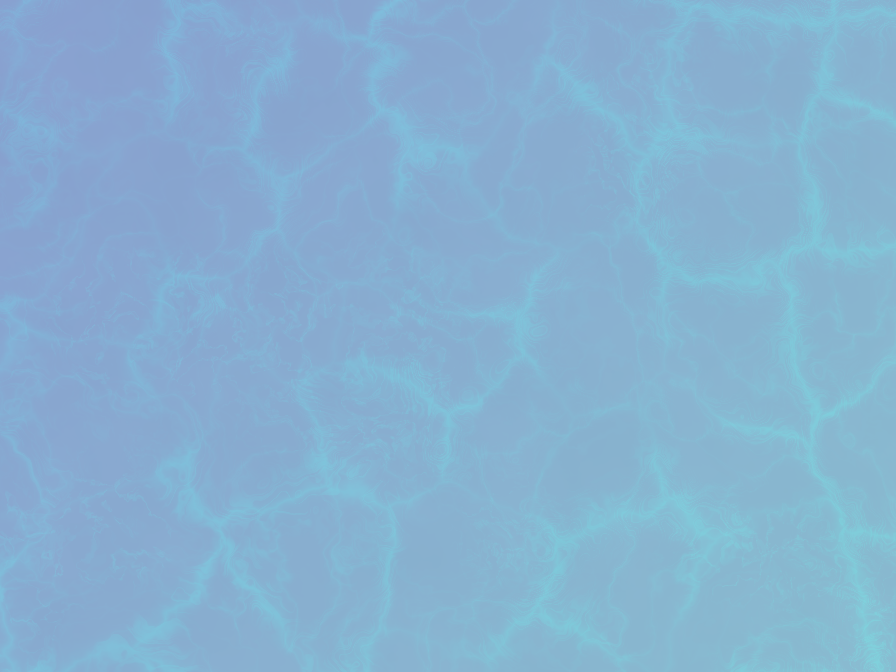
This texture is drawn by a WebGL 1 fragment shader. Its source:

```glsl
precision highp float;
// Sunlit pool water: a soft blue-to-aqua diagonal gradient under a net of pale
// caustics. The net is the borders of noise-warped Voronoi cells, with thin
// cores, fibrous halos, stray threads and a few patches of fine ripples.
uniform vec2 u_resolution;

#define CELLS 4.9          // caustic cells per canvas height
#define WARP 0.62          // bending of the net
#define CORE_WIDTH 0.024   // bright filament, in cells
#define HALO_WIDTH 0.105   // feathered glow, in cells
#define CORE_GAIN 0.78
#define HALO_GAIN 0.66
#define RIPPLE_GAIN 0.50
#define THREAD_GAIN 0.13
#define DEEP vec3(0.533, 0.622, 0.812)
#define SHALLOW vec3(0.535, 0.729, 0.812)
#define LIGHT vec3(-0.036, 0.090, 0.048)

float hash(vec2 p) {
  return fract(sin(dot(p, vec2(127.1, 311.7))) * 43758.5453);
}

vec2 hash2(vec2 p) {
  return vec2(hash(p), hash(p + 57.3));
}

float noise(vec2 p) {
  vec2 i = floor(p), f = fract(p);
  f = f * f * (3.0 - 2.0 * f);
  return mix(mix(hash(i), hash(i + vec2(1.0, 0.0)), f.x),
             mix(hash(i + vec2(0.0, 1.0)), hash(i + 1.0), f.x), f.y);
}

float fbm(vec2 p) {
  float sum = 0.0, amp = 0.5;
  for (int i = 0; i < 5; i++) {
    sum += amp * noise(p);
    p = mat2(1.6, 1.2, -1.2, 1.6) * p + 7.7;
    amp *= 0.5;
  }
  return sum;
}

// Thin crests where the noise crosses its middle value
float ridge(vec2 p, float width) {
  return 1.0 - smoothstep(0.0, width, abs(fbm(p) - 0.48));
}

// Distance to the nearest Voronoi border
float borderDistance(vec2 p) {
  vec2 cell = floor(p), f = fract(p);
  vec2 nearest = vec2(0.0), nearestCell = vec2(0.0);
  float best = 8.0;
  for (int y = -1; y <= 1; y++) {
    for (int x = -1; x <= 1; x++) {
      vec2 g = vec2(float(x), float(y));
      vec2 r = g + 0.1 + 0.8 * hash2(cell + g) - f;
      if (dot(r, r) < best) {
        best = dot(r, r);
        nearest = r;
        nearestCell = g;
      }
    }
  }
  float border = 8.0;
  for (int y = -2; y <= 2; y++) {
    for (int x = -2; x <= 2; x++) {
      vec2 g = nearestCell + vec2(float(x), float(y));
      vec2 r = g + 0.1 + 0.8 * hash2(cell + g) - f;
      vec2 gap = r - nearest;
      if (dot(gap, gap) > 0.0001)
        border = min(border, dot(0.5 * (nearest + r), normalize(gap)));
    }
  }
  return border;
}

// One net of light: filaments and fibrous halos of uneven strength
float caustics(vec2 p, float fibre) {
  float d = borderDistance(p);
  float strength = smoothstep(0.22, 0.70, noise(p * 1.6 + 31.0));
  float spread = mix(0.5, 1.6, noise(p * 2.1 + 9.0));
  float core = exp(-d / CORE_WIDTH) * (0.25 + 0.75 * strength);
  float halo = exp(-pow(d / (HALO_WIDTH * spread), 2.0)) * strength;
  return CORE_GAIN * core + HALO_GAIN * halo * mix(0.22, 1.0, fibre);
}

void main() {
  vec2 uv = gl_FragCoord.xy / u_resolution;
  vec2 p = CELLS * gl_FragCoord.xy / u_resolution.y;

  // Bend the net broadly, then fray it at a finer scale
  vec2 bend = vec2(fbm(p * 0.9 + 3.0), fbm(p * 0.9 + 41.0)) - 0.48;
  vec2 fray = vec2(fbm(p * 4.0 + 13.0), fbm(p * 4.0 + 67.0)) - 0.48;
  vec2 q = p + WARP * bend + 0.22 * fray;

  // Streaky fibres whose direction drifts with the bend
  float angle = 1.0 + 5.0 * bend.x;
  vec2 along = vec2(cos(angle), sin(angle));
  vec2 grain = vec2(dot(p, along) * 1.8, dot(p, vec2(-along.y, along.x)) * 5.0);
  float fibre = ridge(grain + 1.5 * fray, 0.10);

  float light = caustics(q + 20.0, fibre);
  light += 0.34 * caustics(q * 1.5 + 3.0 * bend + 77.0, fibre);

  // Stray threads, and fine ripples more frequent toward the bottom
  light += THREAD_GAIN * ridge(q * 2.2 + 50.0, 0.035) * noise(p * 1.2 + 23.0);
  float patchMask = smoothstep(0.60, 0.82, noise(p * 1.1 + 15.0) + 0.12 * (0.5 - uv.y));
  float ripples = ridge(p * 6.5 + 3.0 * fray, 0.07);
  light += RIPPLE_GAIN * patchMask * ripples * (0.35 + 0.65 * fibre);
  light = 1.15 * (1.0 - exp(-1.2 * light));

  // Diagonal water tint with faint cloudy variation
  float depth = 0.60 * uv.x + 0.40 * (1.0 - uv.y);
  vec3 water = mix(DEEP, SHALLOW, smoothstep(-0.15, 1.10, depth));
  water += 0.014 * (fbm(p * 2.4 + 90.0) - 0.48);
  gl_FragColor = vec4(water + LIGHT * light, 1.0);
}
```
